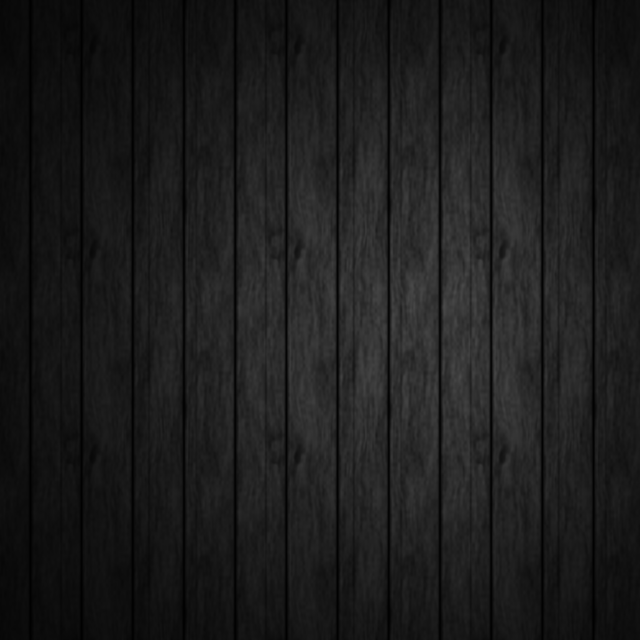
Write a Shadertoy shader that draws this texture.

```glsl
// Dark vertical wooden planks with repeating grain and knots under a soft off-centre light.

const float TILE = 0.32;          // side of the repeating wood tile
const float PLANKS = 4.0;         // planks in one tile
const float FIRST_SEAM = 0.0475;  // canvas x of the first seam

float hash(vec2 p, float seed) {
    vec3 q = fract(vec3(p.xyx + seed * 17.3) * 0.1031);
    q += dot(q, q.yzx + 33.33);
    return fract((q.x + q.y) * q.z);
}

// Value noise that wraps after one tile
float tileNoise(vec2 tile, vec2 cells, float seed) {
    vec2 p = tile * cells;
    vec2 i = floor(p), f = fract(p);
    f = f * f * (3.0 - 2.0 * f);
    vec2 lo = mod(i, cells), hi = mod(i + 1.0, cells);
    float bottom = mix(hash(lo, seed), hash(vec2(hi.x, lo.y), seed), f.x);
    float top = mix(hash(vec2(lo.x, hi.y), seed), hash(hi, seed), f.x);
    return mix(bottom, top, f.y);
}

// Soft ellipse repeated in every tile
float spot(vec2 tile, vec2 centre, vec2 radius) {
    vec2 d = (fract(tile - centre + 0.5) - 0.5) / radius;
    return exp(-dot(d, d));
}

// Thin vertical crack repeated in every tile
float crack(float x, float place, float width) {
    float d = (fract(x - place + 0.5) - 0.5) / width;
    return exp(-d * d);
}

// Fibres, streaks and growth rings, as brightness around 1
float woodGrain(vec2 tile, float plank) {
    float seed = plank + 1.0;
    float bend = tileNoise(tile, vec2(10.0, 5.0), seed);
    vec2 bent = tile + vec2(0.035 * (bend - 0.5), 0.0);
    float fine = tileNoise(bent, vec2(88.0, 18.0), seed + 5.0);
    float fibre = tileNoise(bent, vec2(60.0, 7.0), seed + 10.0);
    float streak = tileNoise(bent, vec2(24.0, 3.0), seed + 15.0);
    float cloud = tileNoise(tile, vec2(8.0, 6.0), seed + 20.0);
    float speck = tileNoise(tile, vec2(80.0, 56.0), seed + 25.0);
    float rings = sin(30.0 * bend + 90.0 * tile.x);
    return 1.0 + 0.28 * (fine - 0.5) + 0.26 * (fibre - 0.5) + 0.26 * (streak - 0.5)
         + 0.18 * (cloud - 0.5) + 0.20 * (speck - 0.5) + 0.035 * rings;
}

// Dark knots and flecks, broken up by noise
float knotShade(vec2 tile) {
    float knots = spot(tile, vec2(0.195, 0.84), vec2(0.030, 0.055))
                + spot(tile, vec2(0.180, 0.97), vec2(0.022, 0.050))
                + spot(tile, vec2(0.305, 0.90), vec2(0.035, 0.080))
                + 0.8 * spot(tile, vec2(0.270, 0.78), vec2(0.020, 0.060))
                + 0.6 * spot(tile, vec2(0.830, 0.42), vec2(0.060, 0.090));
    float patches = tileNoise(tile, vec2(36.0, 18.0), 40.0);
    float ragged = smoothstep(0.28, 0.68, patches);
    float seamBlot = spot(tile, vec2(0.753, 0.13), vec2(0.014, 0.060));
    return clamp(0.52 * knots * ragged + 0.55 * seamBlot, 0.0, 0.75);
}

// Pale streaks beside the knots
float paleStreaks(vec2 tile) {
    float area = spot(tile, vec2(0.055, 0.93), vec2(0.030, 0.10))
               + spot(tile, vec2(0.455, 0.90), vec2(0.035, 0.14))
               + 0.7 * spot(tile, vec2(0.160, 0.42), vec2(0.030, 0.12));
    return area * smoothstep(0.4, 0.8, tileNoise(tile, vec2(48.0, 10.0), 50.0));
}

// Brightness left by the gaps, with a faint lit edge on their right
float seamLight(float x) {
    float d = (fract(x + 0.5) - 0.5) * TILE / PLANKS;
    float gap = 0.70 * exp(-pow(d / 0.0024, 2.0));
    float shade = 0.22 * exp(-abs(d) / 0.006);
    float edge = 0.14 * exp(-pow((d - 0.0060) / 0.0018, 2.0));
    return 1.0 - gap - shade + edge;
}

// Wide glow, falling off faster on the right
float lightGlow(vec2 uv) {
    vec2 d = uv - vec2(0.68, 0.50);
    float falloffX = d.x > 0.0 ? 8.0 : 3.6;
    return 0.026 + 0.192 * exp(-falloffX * d.x * d.x - 4.7 * d.y * d.y);
}

void mainImage(out vec4 fragColor, in vec2 fragCoord) {
    vec2 uv = fragCoord / iResolution.xy;
    vec2 tile = (uv - vec2(FIRST_SEAM, 0.0)) / TILE;
    float plankX = tile.x * PLANKS;
    float plank = mod(floor(plankX), PLANKS);

    // Wood surface
    float wood = woodGrain(tile, plank);
    wood *= 1.0 - knotShade(tile);
    wood += 0.25 * paleStreaks(tile);
    wood *= 1.0 - 0.28 * crack(tile.x, 0.150, 0.006);
    wood *= 1.0 - 0.25 * crack(tile.x, 0.579, 0.006);
    wood *= 1.0 - 0.18 * crack(tile.x, 0.810, 0.006);
    wood *= 0.97 + 0.08 * hash(vec2(plank, 3.0), 60.0);

    // Gaps and light
    float tone = lightGlow(uv) * wood * seamLight(plankX);
    fragColor = vec4(vec3(clamp(tone, 0.0, 1.0)), 1.0);
}
```
